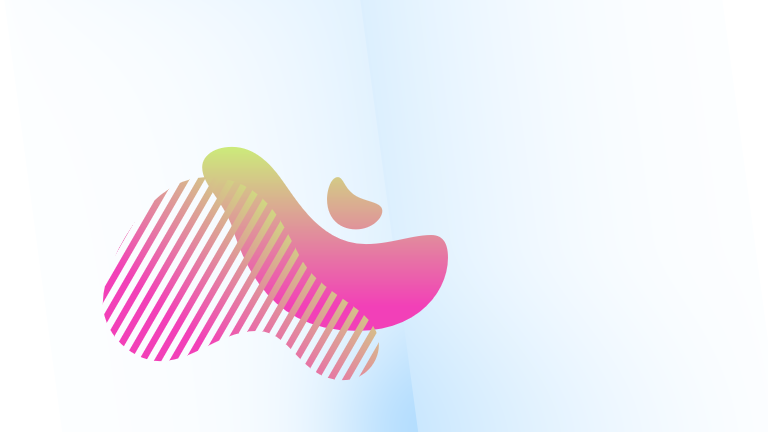
Give the GLSL for this background, as a WebGL 1 fragment shader.

```glsl
precision highp float;

uniform vec2 u_resolution;

// Path state, in hundredths of the canvas height
vec2 point;
vec2 pen;
float nearest;
float side;
float pixel;

void moveTo(vec2 start) {
    pen = start;
    nearest = 1e4;
    side = 1.0;
}

// Cubic curve from the pen, measured as short straight edges
void curveTo(vec2 handleA, vec2 handleB, vec2 end) {
    vec2 start = pen;
    for (int i = 1; i <= 14; i++) {
        float t = float(i) / 14.0;
        float s = 1.0 - t;
        vec2 next = s * s * s * start + 3.0 * s * s * t * handleA
                  + 3.0 * s * t * t * handleB + t * t * t * end;
        vec2 edge = next - pen;
        vec2 offset = point - pen;
        float along = clamp(dot(offset, edge) / max(dot(edge, edge), 1e-6), 0.0, 1.0);
        nearest = min(nearest, length(offset - edge * along));
        if ((pen.y > point.y) != (next.y > point.y)
            && offset.x < edge.x * offset.y / edge.y) side = -side;
        pen = next;
    }
}

float coverage(float dist) {
    return clamp(0.5 - dist / pixel, 0.0, 1.0);
}

float wave() {
    moveTo(vec2(53.7, 66.0));
    curveTo(vec2(49.5, 66.0), vec2(46.8, 63.9), vec2(46.8, 61.3));
    curveTo(vec2(46.8, 57.4), vec2(50.9, 54.4), vec2(53.5, 48.1));
    curveTo(vec2(56.9, 37.5), vec2(63.0, 23.4), vec2(82.6, 23.4));
    curveTo(vec2(97.2, 23.4), vec2(103.7, 32.9), vec2(103.7, 40.3));
    curveTo(vec2(103.7, 43.8), vec2(102.5, 45.6), vec2(99.8, 45.6));
    curveTo(vec2(95.4, 45.6), vec2(90.3, 43.5), vec2(84.7, 43.5));
    curveTo(vec2(74.5, 43.5), vec2(69.0, 53.2), vec2(65.3, 58.3));
    curveTo(vec2(62.0, 63.0), vec2(58.3, 66.0), vec2(53.7, 66.0));
    return side * nearest;
}

float droplet() {
    moveTo(vec2(78.2, 59.0));
    curveTo(vec2(76.6, 59.0), vec2(75.7, 56.0), vec2(75.7, 53.9));
    curveTo(vec2(75.7, 49.3), vec2(78.7, 46.9), vec2(82.4, 46.9));
    curveTo(vec2(85.9, 46.9), vec2(88.5, 49.3), vec2(88.5, 51.2));
    curveTo(vec2(88.5, 53.5), vec2(83.8, 53.2), vec2(81.5, 55.3));
    curveTo(vec2(79.6, 56.9), vec2(79.4, 59.0), vec2(78.2, 59.0));
    return side * nearest;
}

float stripedBlob() {
    moveTo(vec2(47.5, 59.0));
    curveTo(vec2(34.7, 59.0), vec2(23.8, 39.4), vec2(23.8, 29.9));
    curveTo(vec2(23.8, 22.5), vec2(30.8, 16.4), vec2(37.0, 16.4));
    curveTo(vec2(45.1, 16.4), vec2(50.9, 23.4), vec2(59.5, 23.4));
    curveTo(vec2(67.6, 23.4), vec2(69.4, 12.0), vec2(79.4, 12.0));
    curveTo(vec2(84.5, 12.0), vec2(87.7, 16.2), vec2(87.7, 20.1));
    curveTo(vec2(87.7, 28.2), vec2(76.4, 30.8), vec2(71.1, 38.0));
    curveTo(vec2(66.4, 44.2), vec2(63.7, 59.0), vec2(47.5, 59.0));
    return side * nearest;
}

float stripes() {
    float across = dot(point, vec2(0.866, -0.5)) - 29.5;
    return abs(mod(across + 1.535, 3.07) - 1.535) - 0.76;
}

// Two pale panels meeting at a slanted fold
vec3 panels() {
    float fold = point.x - 96.8 + 0.134 * point.y;
    float leftNear = clamp(1.0 + fold / 82.4, 0.0, 1.0);
    float rightNear = clamp(1.0 - fold / 83.8, 0.0, 1.0);
    vec2 corner = (point - vec2(96.0, 0.0)) / vec2(20.0, 24.0);
    float leftShade = 0.012 + 0.1 * pow(leftNear, 2.5) + 0.18 * exp(-dot(corner, corner))
                    + 0.09 * exp((point.y - 100.0) / 12.0) * leftNear * (1.0 - leftNear);
    float rightShade = 0.012 + 0.125 * pow(rightNear, 2.0)
                     + 0.07 * smoothstep(45.0, 0.0, point.y) * rightNear;
    float shade = mix(rightShade, leftShade, coverage(fold));
    shade *= coverage(-82.4 - fold) * coverage(fold - 83.8);
    return 1.0 - shade * vec3(1.0, 0.45, 0.02);
}

vec3 limeToMagenta(float t) {
    return mix(vec3(0.95, 0.25, 0.72), vec3(0.80, 0.92, 0.48), clamp(t, 0.0, 1.0));
}

void main() {
    pixel = 100.0 / u_resolution.y;
    point = gl_FragCoord.xy * pixel;

    vec3 color = panels();

    // Solid shapes share a vertical gradient
    float solid = coverage(min(wave(), droplet()));
    color = mix(color, limeToMagenta((point.y - 29.0) / 37.0), solid);

    // Stripes take a diagonal gradient and lie on top
    float striped = coverage(max(stripedBlob(), stripes()));
    float diagonal = dot(point, vec2(0.65, 0.76));
    color = mix(color, limeToMagenta((diagonal - 46.0) / 39.0), striped);

    gl_FragColor = vec4(color, 1.0);
}
```
